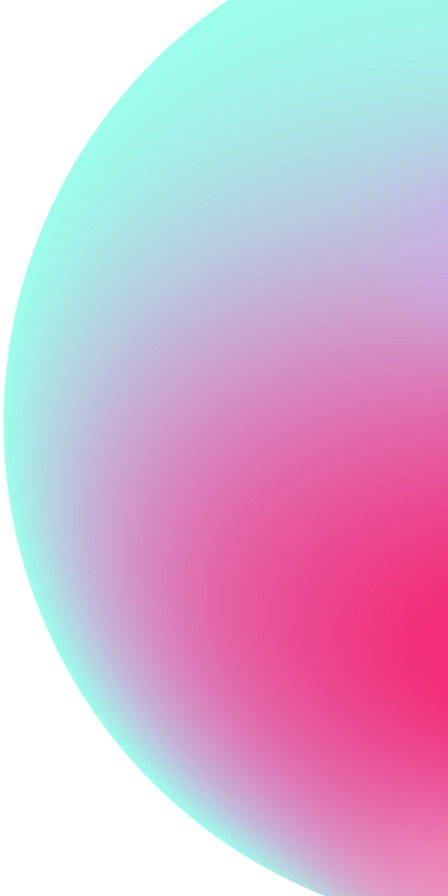
Reproduce this background procedurally as a Shadertoy shader.

```glsl
// Colour ramp from mint through lavender to hot pink
vec3 heatColor(float heat) {
    vec3 mint = vec3(0.61, 1.0, 0.92);
    return mint + heat * vec3(0.49, -0.82, -0.10) + heat * heat * vec3(-0.15, 0.0, -0.35);
}

// Soft round falloff, 1 at the centre
float glow(vec2 p, vec2 center, vec2 size) {
    vec2 q = (p - center) / size;
    return exp(-dot(q, q));
}

void mainImage(out vec4 fragColor, in vec2 fragCoord) {
    vec2 p = fragCoord / iResolution.y;

    // Large disc, cropped by the right side
    float depth = 0.569 - length(p - vec2(0.573, 0.5286));
    float cornerGlow = glow(p, vec2(0.52, 0.0), vec2(0.15, 0.10));

    // Heat fades upward and toward the rim, with a tighter rim at the bottom
    float rise = max(p.y - 0.219, 0.0) / 0.534;
    float rimWidth = 0.09 + 0.21 * p.y;
    float inside = max(depth, 0.0) + 0.03 * cornerGlow;
    float heat = 1.12 * exp(-rise * rise) * (1.0 - exp(-inside / rimWidth));
    heat += 0.06 * glow(p, vec2(0.52, 0.265), vec2(0.09, 0.11));
    vec3 color = heatColor(clamp(heat, 0.0, 1.0));

    // Lavender and warm tints along the right side
    color = mix(color, vec3(0.80, 0.68, 0.92), 0.6 * glow(p, vec2(0.52, 0.735), vec2(0.09, 0.10)));
    color = mix(color, vec3(0.95, 0.58, 0.74), 0.7 * cornerGlow);

    // White surround with a smooth edge
    float pixel = 1.0 / iResolution.y;
    color = mix(vec3(1.0), color, smoothstep(-pixel, pixel, depth));
    fragColor = vec4(color, 1.0);
}
```
